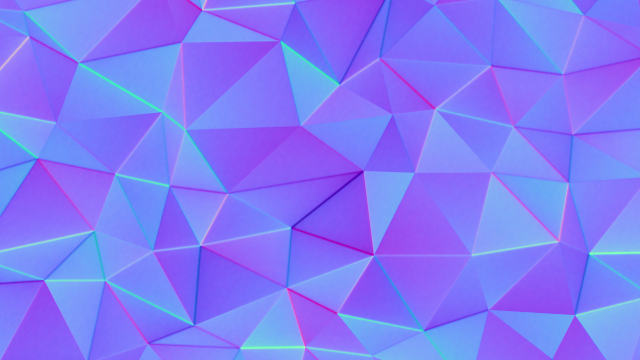
A Shadertoy shader for this texture map:

```glsl
// Normal map of a creased low-poly surface: a sheared, jittered lattice is split
// into triangles; each facet gets a tilt with a soft gradient, each shared edge a
// thin crease with a wide glow. The summed slope is encoded as a normal colour.

const float CELL = 0.19;          // lattice spacing, in canvas heights
const float JITTER = 0.72;        // total vertex displacement, in cells
const mat2 LATTICE = mat2(1.12, -0.03, 0.5, 0.88) * CELL;
const float CREASE_WIDTH = 0.0033;
const float GLOW_WIDTH = 0.024;

vec2 hash2(vec2 p) {
    vec3 q = fract(p.xyx * vec3(0.1031, 0.1030, 0.0973));
    q += dot(q, q.yzx + 33.33);
    return fract((q.xx + q.yz) * q.zy);
}

mat2 rotation(float angle) {
    float c = cos(angle), s = sin(angle);
    return mat2(c, s, -s, c);
}

float valueNoise(vec2 p) {
    vec2 i = floor(p), f = fract(p);
    f = f * f * (3.0 - 2.0 * f);
    float low = mix(hash2(i).x, hash2(i + vec2(1, 0)).x, f.x);
    float high = mix(hash2(i + vec2(0, 1)).x, hash2(i + vec2(1, 1)).x, f.x);
    return mix(low, high, f.y);
}

// Stable seed for a position shared by several triangles
vec2 seedAt(vec2 p) {
    return floor(p * 400.0) + 1500.0;
}

vec2 latticeVertex(vec2 cell) {
    vec2 offset = (hash2(cell + 71.0) - 0.5) * JITTER;
    return LATTICE * (cell + offset);
}

float cross2(vec2 a, vec2 b) {
    return a.x * b.y - a.y * b.x;
}

// Signed distance to the line a-b, positive on its left
float lineDistance(vec2 p, vec2 a, vec2 b) {
    return cross2(normalize(b - a), p - a);
}

// Slope across an edge; identical from both of its sides
vec2 creaseSlope(float dist, vec2 a, vec2 b) {
    vec2 along = normalize(b - a);
    vec2 across = vec2(-along.y, -along.x);   // green axis points down
    across *= across.y < 0.0 ? -1.0 : 1.0;
    float h = 2.0 * hash2(seedAt(a + b)).x - 1.0;
    float strength = h * (0.4 + 0.6 * abs(h));
    strength *= mix(0.75, 1.1, across.y);     // level edges are the deepest
    float d = abs(dist);
    float crease = 0.68 * exp(-d * d / (CREASE_WIDTH * CREASE_WIDTH));
    float glow = 0.23 * exp(-d / GLOW_WIDTH);
    return across * strength * (crease + glow);
}

// Weighted slope in xy and coverage in z, for a counter-clockwise triangle
vec3 facet(vec2 p, vec2 a, vec2 b, vec2 c, float blur) {
    float ab = lineDistance(p, a, b);
    float bc = lineDistance(p, b, c);
    float ca = lineDistance(p, c, a);
    float weight = smoothstep(-blur, blur, min(ab, min(bc, ca)));
    if (weight <= 0.0) return vec3(0.0);

    vec2 centre = (a + b + c) / 3.0;
    vec2 h = hash2(seedAt(centre)) - 0.5;
    float angle = 6.2832 * hash2(seedAt(centre) + 37.0).x;
    float ramp = dot(p - centre, vec2(cos(angle), sin(angle)));
    vec2 slope = vec2(-0.2 * h.x + 0.22 * h.y, 0.66 * h.x);
    slope += vec2(-0.5, 1.5) * ramp;
    slope += creaseSlope(ab, a, b) + creaseSlope(bc, b, c) + creaseSlope(ca, c, a);
    return vec3(slope, 1.0) * weight;
}

// Splits a quad along its shorter diagonal that lies inside it
vec3 splitQuad(vec2 p, vec2 a, vec2 b, vec2 c, vec2 d, float blur) {
    bool acInside = cross2(c - a, b - a) < 0.0 && cross2(c - a, d - a) > 0.0;
    bool bdInside = cross2(d - b, c - b) < 0.0 && cross2(d - b, a - b) > 0.0;
    bool useAC = acInside && (!bdInside || length(c - a) < length(d - b));
    if (useAC) return facet(p, a, b, c, blur) + facet(p, a, c, d, blur);
    return facet(p, a, b, d, blur) + facet(p, b, c, d, blur);
}

vec2 surfaceSlope(vec2 p, float blur) {
    vec2 home = floor(inverse(LATTICE) * p);
    vec3 sum = vec3(0.0);
    for (int y = -1; y <= 1; y++)
    for (int x = -1; x <= 1; x++) {
        vec2 cell = home + vec2(x, y);
        vec2 a = latticeVertex(cell);
        vec2 b = latticeVertex(cell + vec2(1, 0));
        vec2 c = latticeVertex(cell + vec2(1, 1));
        vec2 d = latticeVertex(cell + vec2(0, 1));
        sum += splitQuad(p, a, b, c, d, blur);
    }
    return sum.xy / max(sum.z, 0.001);
}

void mainImage(out vec4 fragColor, in vec2 fragCoord) {
    vec2 p = fragCoord / iResolution.y;
    float blur = max(0.0016, 0.7 / iResolution.y);
    vec2 slope = surfaceSlope(p, blur);

    // Faint brushed grain
    vec2 grainPos = rotation(0.6) * p * vec2(150.0, 100.0) + 200.0;
    slope += 0.045 * (vec2(valueNoise(grainPos), valueNoise(grainPos + 57.0)) - 0.5);

    float up = sqrt(max(1.0 - dot(slope, slope), 0.25));
    fragColor = vec4(0.5 + vec3(0.5, 0.5, 0.49) * vec3(slope, up), 1.0);
}
```
